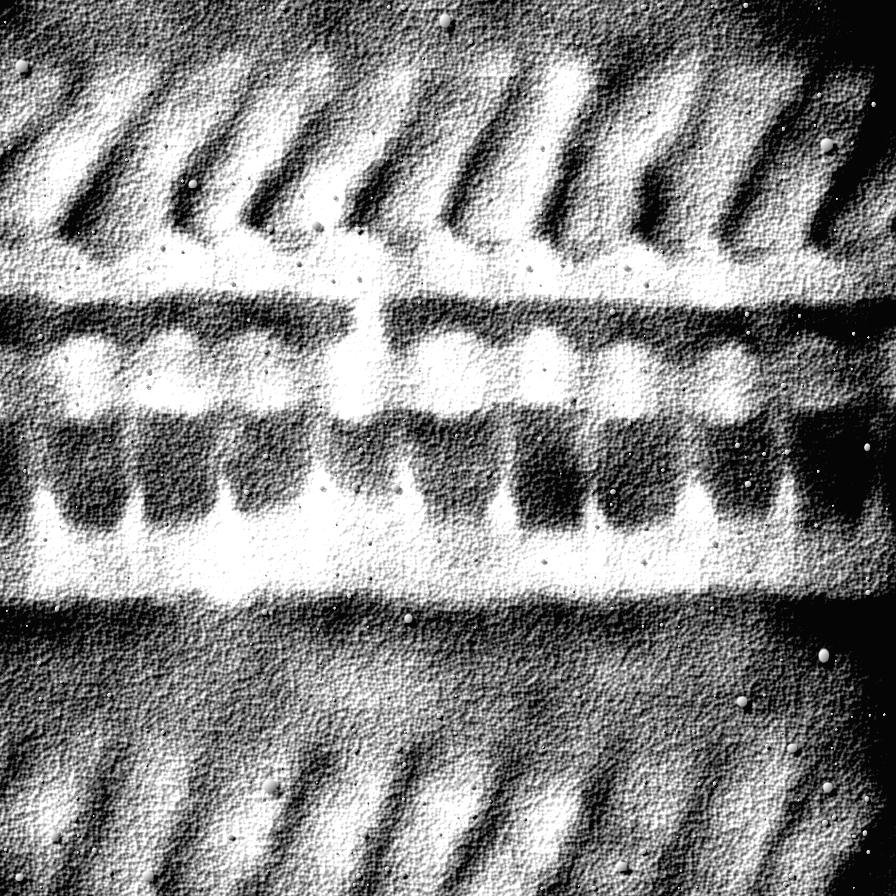
This texture is drawn by a WebGL 1 fragment shader. Its source:

```glsl
precision highp float;
// Draws a tyre track pressed into coarse sand: tread rows in raking light, with grit and pebbles.
uniform vec2 u_resolution;

const float TAU = 6.28318;

float hash(vec2 p) {
  vec3 q = fract(p.xyx * 0.1031);
  q += dot(q, q.yzx + 33.33);
  return fract((q.x + q.y) * q.z);
}

float noise(vec2 p) {
  vec2 i = floor(p), f = fract(p);
  f = f * f * (3.0 - 2.0 * f);
  return mix(mix(hash(i), hash(i + vec2(1, 0)), f.x),
             mix(hash(i + vec2(0, 1)), hash(i + vec2(1, 1)), f.x), f.y);
}

// Layered noise, centred on zero
float cloud(vec2 p) {
  float sum = 0.0, amp = 0.5;
  for (int i = 0; i < 4; i++) {
    sum += amp * (noise(p) - 0.5);
    p = p * 2.03 + 17.3;
    amp *= 0.5;
  }
  return sum;
}

// Cellular noise: distance to the nearest sand grain
float grains(vec2 p) {
  vec2 i = floor(p), f = fract(p);
  float nearest = 1.0;
  for (int y = -1; y <= 1; y++)
    for (int x = -1; x <= 1; x++) {
      vec2 o = vec2(x, y);
      vec2 d = o + vec2(hash(i + o), hash(i + o + 71.7)) - f;
      nearest = min(nearest, dot(d, d));
    }
  return sqrt(nearest);
}

// Grain slope towards the light at the upper left
float grit(vec2 p) {
  return grains(p + 0.22) - grains(p - 0.22);
}

float band(float v, float top, float bottom, float soft) {
  return smoothstep(top - soft, top + soft, v) - smoothstep(bottom - soft, bottom + soft, v);
}

// Leaning tread ridge: lit crest, steep shadow on its right
float ridge(float s) {
  return cos(TAU * s + 0.65 * (1.0 - cos(TAU * s)));
}

// Sparse pebbles, each with a cast shadow
float pebbles(float tone, vec2 p, float share) {
  vec2 cell = floor(p);
  vec2 d = fract(p) - 0.27 - 0.33 * vec2(hash(cell + 3.1), hash(cell + 9.7));
  float size = hash(cell + 21.3);
  float r = 0.07 + 0.12 * size * size;
  float present = step(hash(cell + 5.9), share);
  d.x *= 0.85 + 0.5 * hash(cell + 41.0);
  float shadow = smoothstep(1.3 * r, 0.5 * r, length(d - 0.75 * r));
  float stone = smoothstep(1.1 * r, 0.7 * r, length(d));
  tone -= 0.5 * shadow * present;
  return mix(tone, 0.72 - 0.22 * (d.x + d.y) / r, stone * present);
}

void main() {
  // v runs downwards from the top edge
  vec2 p = gl_FragCoord.xy / u_resolution;
  p.y = 1.0 - p.y;
  float lump = cloud(p * 13.0);
  vec2 q = p + 0.045 * vec2(cloud(p * 11.0 + 40.0), cloud(p * 10.0 + 80.0));
  float u = q.x, v = q.y;
  float s = u * 9.7;
  float block = cos(TAU * (s - 0.85));
  float vary = noise(vec2(s * 0.8, v * 9.0 + 4.0)) - 0.5;

  // Upper row of slanted ridges, deepest at the foot
  float tone = 0.35;
  float slant = ridge((u + 0.5 * (v - 0.165)) * 9.7 + 0.25 * vary);
  float depth = 0.25 + 0.16 * smoothstep(0.1, 0.25, v) + 0.2 * vary;
  tone = mix(tone, 0.53 + depth * slant, band(v, 0.07, 0.27, 0.02));

  // Scalloped bright bar, then its shadow
  float scallop = 0.012 * sin(TAU * s + 0.4);
  tone = mix(tone, 0.92 + 0.07 * block, band(v, 0.272 + scallop, 0.338, 0.014));
  tone = mix(tone, 0.3 - 0.09 * block + 0.25 * vary, band(v, 0.34, 0.388 - 0.5 * scallop, 0.013));

  // Rounded blocks with soft gaps, and a bridge joining two rows
  tone = mix(tone, 0.8 + 0.14 * block + 0.3 * vary, band(v, 0.385 - 0.01 * block, 0.462 + 0.006 * block, 0.013));
  tone = mix(tone, 0.92, band(u, 0.395, 0.43, 0.012) * band(v, 0.32, 0.42, 0.02));

  // Shaded trough crossed by thin upright ridges
  float rib = pow(0.5 + 0.5 * cos(TAU * (s - 0.45)), 5.0);
  tone = mix(tone, 0.27 + 0.3 * rib + 0.7 * vary * smoothstep(0.47, 0.54, v), band(v, 0.465, 0.595, 0.012));

  // Bright bar with ragged peaks, then its shadow fading into flat sand
  float peak = 0.585 - 0.045 * rib - 0.06 * vary;
  tone = mix(tone, 0.86 + 0.12 * rib + 0.2 * vary, band(v, peak, 0.672, 0.022));
  float flatSand = mix(0.22, 0.51, smoothstep(0.69, 0.76, v)) + 0.28 * vary;
  tone = mix(tone, flatSand, smoothstep(0.662, 0.69, v));

  // Lower row of worn ridges
  float worn = ridge((u + 0.42 * (v - 0.95)) * 9.1 - 0.5 + 0.3 * vary);
  tone += (0.27 + 0.3 * vary) * worn * smoothstep(0.77, 0.92, v);

  // Uneven sand and the dark right and left edges
  tone += 0.65 * lump + 0.22 * cloud(p * 45.0);
  tone += 0.07 * exp(-10.0 * pow(p.x - 0.4, 2.0)) - 0.03;
  tone -= 0.5 * smoothstep(0.8, 1.02, p.x) + 0.16 * smoothstep(0.07, 0.0, p.x);
  tone -= 0.2 * smoothstep(0.75, 1.0, p.x) * smoothstep(0.2, 0.0, p.y);

  // Grit relief, then pebbles of two sizes
  float relief = 0.5 * grit(p * 210.0) + 0.3 * grit(p * 105.0 + 7.0);
  tone += relief * (0.65 + 0.35 * band(tone, 0.1, 0.8, 0.15));
  tone = pebbles(tone, p * 52.0, 0.13);
  tone = pebbles(tone, p * 21.0 + 31.0, 0.07 + 0.1 * smoothstep(0.7, 0.9, p.y));

  tone = clamp((tone - 0.5) * 1.18 + 0.5, 0.02, 1.0);
  gl_FragColor = vec4(vec3(tone), 1.0);
}
```
